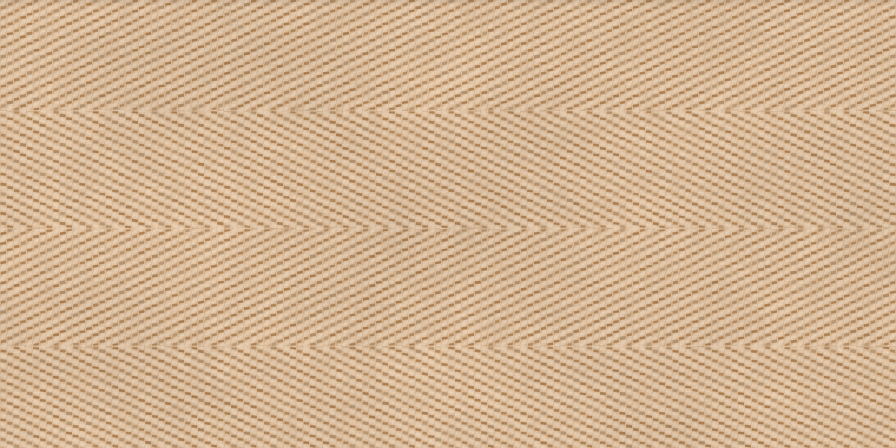
This texture is drawn by a WebGL 2 fragment shader. Its source:

```glsl
#version 300 es
precision highp float;
// Herringbone twill cloth: horizontal bands of beige wales with brown gaps between the stitches.

#define BAND_HEIGHT 0.263      // height of one band
#define FIRST_SEAM 0.247       // first seam, measured from the top
#define WALES_PER_BAND 12.0    // diagonal ribs stacked in a band
#define COLUMNS 68.0           // stitch columns per canvas height
#define STEPS_PER_WALE 3.0     // columns until a wale repeats
#define GAP_SIZE vec2(0.0058, 0.0031)
#define STITCH_SKEW 0.45
#define WOBBLE 0.0016
#define WEAR 0.035

uniform vec2 u_resolution;
out vec4 fragColor;

const float TAU = 6.2831853;
const vec3 CREAM = vec3(0.90, 0.80, 0.69);
const vec3 TAN = vec3(0.78, 0.645, 0.50);
const vec3 BROWN = vec3(0.66, 0.485, 0.31);
const vec3 TAUPE = vec3(0.69, 0.565, 0.43);

float hash(vec2 p) {
    vec3 q = fract(vec3(p.xyx) * 0.1031);
    q += dot(q, q.yzx + 33.33);
    return fract((q.x + q.y) * q.z);
}

vec2 gradientAt(vec2 cell) {
    float angle = TAU * hash(cell);
    return vec2(cos(angle), sin(angle));
}

float gradientNoise(vec2 p) {
    vec2 i = floor(p), f = fract(p);
    vec2 s = f * f * f * (f * (f * 6.0 - 15.0) + 10.0);
    vec2 e = vec2(1.0, 0.0);
    float a = dot(gradientAt(i), f);
    float b = dot(gradientAt(i + e.xy), f - e.xy);
    float c = dot(gradientAt(i + e.yx), f - e.yx);
    float d = dot(gradientAt(i + e.xx), f - e.xx);
    return mix(mix(a, b, s.x), mix(c, d, s.x), s.y);
}

float roundedBox(vec2 p, vec2 halfSize, float radius) {
    vec2 q = abs(p) - halfSize + radius;
    return length(max(q, 0.0)) + min(max(q.x, q.y), 0.0) - radius;
}

void main() {
    float pixel = 1.0 / u_resolution.y;
    vec2 uv = gl_FragCoord.xy * pixel;

    // Slightly uneven threads
    vec2 cloth = vec2(uv.x, 1.0 - uv.y);
    cloth += WOBBLE * vec2(gradientNoise(uv * 19.0), gradientNoise(uv * 23.0 + 40.0));

    // Folding the vertical axis reverses the diagonal in every other band
    float band = (cloth.y - FIRST_SEAM) / BAND_HEIGHT;
    float fold = abs(mod(band, 2.0) - 1.0);
    float direction = mod(floor(band), 2.0) < 0.5 ? -1.0 : 1.0;

    // Staggered cells: each column is shifted by a fraction of a wale
    float column = cloth.x * COLUMNS;
    float columnId = floor(column);
    float wale = columnId / STEPS_PER_WALE + fold * WALES_PER_BAND;
    vec2 id = vec2(columnId, floor(wale) + 97.0 * floor(band) + 500.0);
    float chance = hash(id);
    float chance2 = hash(id + 71.7);
    vec2 cell = vec2(fract(column), fract(wale)) - 0.5;
    vec2 cellSize = vec2(1.0 / COLUMNS, BAND_HEIGHT / WALES_PER_BAND);

    // Rounded wale with slanted joints between its stitches
    float rib = (column - 0.5) / STEPS_PER_WALE + fold * WALES_PER_BAND;
    float crown = 0.5 + 0.5 * cos(TAU * (rib - 0.5) + 0.5 * TAU);
    float across = fract(rib) - 0.5;
    across -= 0.5 * sign(across);
    float joint = abs(fract(column + STITCH_SKEW * across * direction) - 0.5) * 2.0;
    float jointShade = smoothstep(0.55, 1.0, joint);
    float fibre = gradientNoise(uv * vec2(110.0, 190.0));
    float tone = 0.38 + 0.55 * crown - 0.30 * jointShade;
    tone += 0.22 * fibre + 0.20 * (chance - 0.5);
    vec3 color = mix(TAN, CREAM, clamp(tone, 0.0, 1.1));

    // Brown gaps under the stitches, varied in size and depth
    vec2 gapPoint = cell * cellSize;
    gapPoint.y += 0.12 * gapPoint.x;
    vec2 gapSize = GAP_SIZE * (0.82 + 0.36 * vec2(chance, chance2));
    float edge = max(0.7 * pixel, 0.0014);
    float gap = 1.0 - smoothstep(-edge, edge, roundedBox(gapPoint, gapSize, 0.002));
    vec3 gapColor = mix(BROWN, TAUPE, smoothstep(0.45, 0.95, chance2));
    color = mix(color, gapColor, gap * (0.72 + 0.28 * chance));

    // Raised thread along each seam, broken up by the weave
    float seam = abs(fract(band + 0.5) - 0.5) * BAND_HEIGHT;
    float seamThread = 1.0 - smoothstep(0.001, 0.001 + edge * 1.6, seam);
    color = mix(color, mix(TAN, CREAM, step(0.3, chance)), 0.45 * seamThread);

    // Broad mottling and fine lint
    float mottle = gradientNoise(uv * 3.0 + 8.0) + 0.6 * gradientNoise(uv * 14.0);
    color *= 1.0 + WEAR * mottle + 0.03 * gradientNoise(uv * 240.0);
    color *= 1.0 - 0.05 * smoothstep(0.985, 1.0, uv.y);

    fragColor = vec4(clamp(color, 0.0, 1.0), 1.0);
}
```
